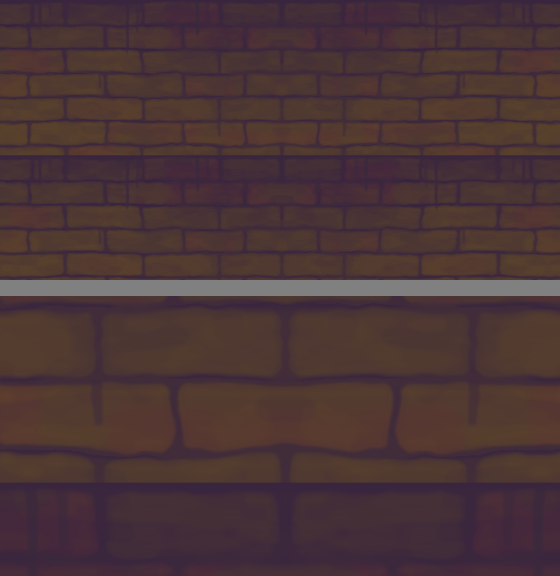
Top, the full canvas; bottom, a detail of the centre.
A WebGL 1 fragment shader for this texture:

```glsl
precision highp float;

uniform vec2 u_resolution;

// Lengths are in units of 1/384 of the canvas height.
const float CANVAS_HEIGHT = 384.0;
const float TILE_HEIGHT = 213.5;
const float MIRROR_X = 386.5;
const float ROW_HEIGHT = 33.0;
const float ROW_START = 1.5;
const float INNER_WIDTH = 85.0;
const float OUTER_WIDTH = 106.0;
const float ODD_SHIFT = 50.0;
const float SPLIT_AT = 342.0;
const float CORNER = 7.0;
const float JOINT_HALF = 1.9;
const float WOBBLE = 4.0;
const float SEAM_DEPTH = 4.5;
const vec3 DRIP_AT = vec3(116.0, 212.0, 332.0);
const vec3 DRIP_LENGTH = vec3(52.0, 78.0, 42.0);
const float DRIP_HALF = 2.6;
const float DRIP_GAP = 14.0;

const vec3 SHADOW = vec3(0.225, 0.148, 0.242);
const vec3 OCHRE = vec3(0.335, 0.245, 0.176);
const vec3 RED_SHIFT = vec3(0.018, -0.014, 0.008);

float hash(vec2 p) {
  return fract(sin(dot(p, vec2(127.1, 311.7))) * 43758.5453);
}

float noise(vec2 p) {
  vec2 i = floor(p);
  vec2 f = fract(p);
  f = f * f * (3.0 - 2.0 * f);
  return mix(mix(hash(i), hash(i + vec2(1.0, 0.0)), f.x),
             mix(hash(i + vec2(0.0, 1.0)), hash(i + 1.0), f.x), f.y);
}

// Flat, hard-sided dabs of paint, from -0.5 to 0.5.
float dabs(vec2 p) {
  return smoothstep(0.4, 0.58, noise(p)) - 0.5;
}

// Tapering streak hanging down from the given top.
float drip(vec2 p, float x, float top, float len, float halfWidth) {
  float along = (p.y - top) / len;
  float width = halfWidth * (1.0 - 0.4 * along);
  float side = 1.0 - smoothstep(width - 1.0, width + 1.2, abs(p.x - x));
  return side * smoothstep(-0.05, 0.02, along) * (1.0 - smoothstep(0.85, 1.0, along));
}

void main() {
  float pixel = CANVAS_HEIGHT / u_resolution.y;
  vec2 canvas = gl_FragCoord.xy * pixel;

  // Mirrored across, repeated downward from the top.
  vec2 p = vec2(abs(canvas.x - MIRROR_X), mod(CANVAS_HEIGHT - canvas.y, TILE_HEIGHT));

  // Uneven hand-painted outlines.
  vec2 q = p + WOBBLE * (vec2(noise(p / 19.0), noise(p / vec2(37.0, 25.0) + 40.0)) - 0.5);
  q += 1.6 * (vec2(noise(p / 5.0 + 9.0), noise(p / vec2(8.0, 4.0) + 70.0)) - 0.5);

  // Brick cell: narrow bricks beside the mirror line, wider ones beyond.
  float rowPos = (q.y - ROW_START) / ROW_HEIGHT;
  float row = floor(rowPos);
  float x = q.x - ODD_SHIFT * mod(row, 2.0);
  float inner = 1.0 - step(INNER_WIDTH, x);
  float width = mix(OUTER_WIDTH, INNER_WIDTH, inner);
  float column = mix(1.0 + (x - INNER_WIDTH) / OUTER_WIDTH, x / INNER_WIDTH, inner);
  vec2 cell = vec2(floor(column), row);
  vec2 local = vec2(fract(column), fract(rowPos));

  // Rounded distance to the nearest joint.
  vec2 gap = min(local, 1.0 - local) * vec2(width, ROW_HEIGHT);
  if (row < 0.5) gap.x = min(gap.x, abs(q.x - SPLIT_AT));
  float edge = CORNER - length(max(CORNER - gap, 0.0));
  float joint = JOINT_HALF * (0.65 + 0.7 * noise(p / vec2(23.0, 11.0) + 5.0));
  float face = smoothstep(joint - 0.9 - 0.5 * pixel, joint + 1.1 + 0.5 * pixel, edge);
  float rim = smoothstep(joint, CORNER, edge);

  // Faces warm toward the bottom and the sides.
  float depth = smoothstep(5.0, 175.0, p.y);
  float sides = smoothstep(70.0, 230.0, p.x) * smoothstep(10.0, 60.0, p.y);
  float tone = 0.33 + 0.52 * depth + 0.36 * sides * (1.0 - 0.75 * depth);
  tone += 0.14 * (hash(cell + 3.0) - 0.5);
  tone += 0.13 * dabs(q / vec2(29.0, 12.0) + 20.0);
  tone += 0.09 * dabs(q / vec2(13.0, 7.0) + 60.0);
  tone += 0.05 * (noise(q / vec2(9.0, 2.0)) - 0.5);
  tone -= 0.13 * (1.0 - rim);
  tone += 0.07 * smoothstep(0.3, 0.12, local.y) * rim;

  // Joints, with darker strokes along some of the courses.
  float mortar = 0.06 + 0.22 * depth + 0.14 * (noise(p / vec2(17.0, 9.0) + 90.0) - 0.5);
  float stroke = smoothstep(2.2, 0.7, gap.y) * smoothstep(0.45, 0.65, noise(vec2(p.x / 31.0, row * 7.0)));
  mortar -= 0.2 * stroke;
  tone = mix(mortar, tone, face);

  // Long drips in pairs from the top, short ones below odd courses.
  float wet = 0.0;
  vec2 sway = vec2(mix(p.x, q.x, 0.4), p.y);
  for (int i = 0; i < 3; i++) {
    wet = max(wet, drip(sway, DRIP_AT[i], 0.0, DRIP_LENGTH[i], DRIP_HALF));
    wet = max(wet, 0.7 * drip(sway, DRIP_AT[i] - DRIP_GAP, 0.0, DRIP_LENGTH[i] * 0.6, DRIP_HALF));
  }
  for (int i = 0; i < 2; i++) {
    float k = float(i);
    float top = ROW_START + ROW_HEIGHT * (3.0 + 2.0 * k);
    wet = max(wet, 0.6 * drip(sway, 249.0 - 163.0 * k, top, 22.0, DRIP_HALF));
  }
  tone = mix(tone, 0.07, 0.8 * wet);

  // Dark band at the top of each repeat, softened across the seam.
  float band = 1.0 - smoothstep(SEAM_DEPTH - 2.0, SEAM_DEPTH + 1.5, q.y);
  band = max(band, smoothstep(TILE_HEIGHT - pixel, TILE_HEIGHT, p.y));
  tone = mix(tone, -0.02, 0.85 * band);

  vec3 color = mix(SHADOW, OCHRE, clamp(tone, -0.15, 1.1));
  float reddish = smoothstep(0.6, 0.95, hash(cell + 17.0)) * (0.6 + 0.8 * dabs(q / 24.0));
  color += RED_SHIFT * reddish * face * (1.0 - wet) * (1.0 - band);
  gl_FragColor = vec4(color, 1.0);
}
```
